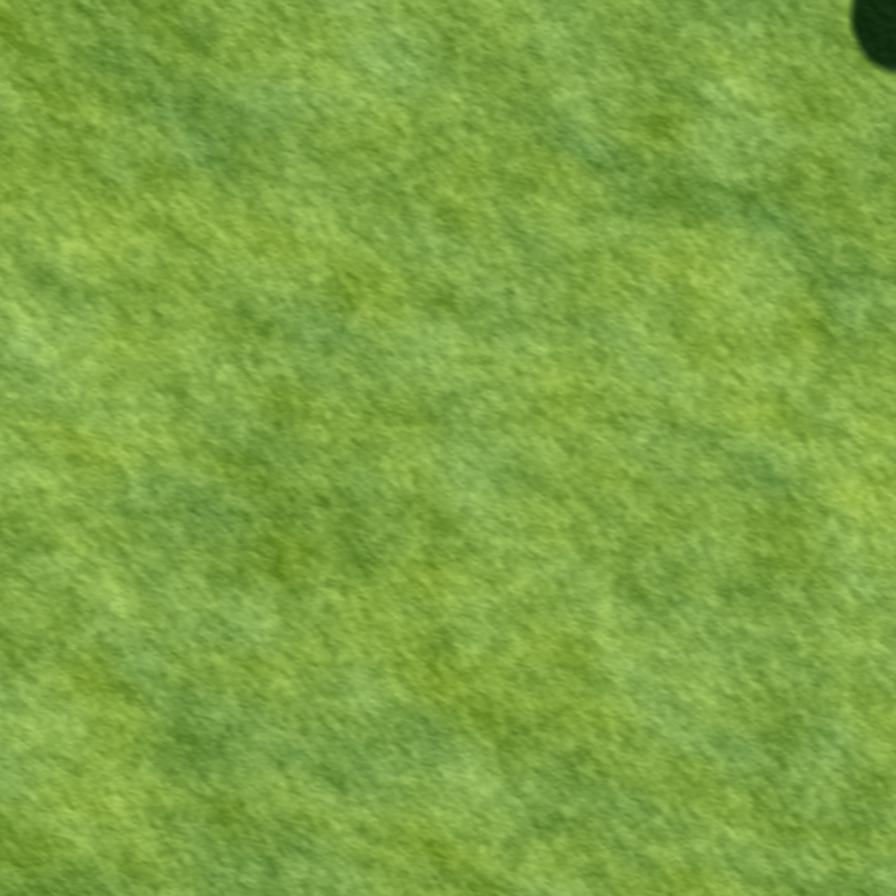
A WebGL 1 fragment shader for this texture:

```glsl
precision highp float;
uniform vec2 u_resolution;

float hash(vec2 p) {
  vec3 h = fract(vec3(p.xyx) * 0.1031);
  h += dot(h, h.yzx + 33.33);
  return fract((h.x + h.y) * h.z);
}

// Value noise centred on zero
float noise(vec2 p) {
  vec2 cell = floor(p);
  vec2 f = fract(p);
  f = f * f * (3.0 - 2.0 * f);
  float low = mix(hash(cell), hash(cell + vec2(1.0, 0.0)), f.x);
  float high = mix(hash(cell + vec2(0.0, 1.0)), hash(cell + 1.0), f.x);
  return mix(low, high, f.y) - 0.5;
}

vec2 rotate(vec2 p, float angle) {
  float c = cos(angle), s = sin(angle);
  return vec2(c * p.x + s * p.y, c * p.y - s * p.x);
}

// Octaves stretched along a slope falling to the right, each turned a little
float streaks(vec2 p, vec2 frequency) {
  float sum = 0.0;
  float weight = 1.0;
  for (int i = 0; i < 3; i++) {
    float turn = float(i);
    vec2 q = rotate(p, -0.5 + 0.28 * (turn - 1.0));
    sum += weight * noise(q * frequency + 37.0 + 19.0 * turn);
    frequency *= 1.6;
    weight *= 0.85;
  }
  return sum;
}

// Soft elliptical patch, 1 at its centre
float patchMask(vec2 p, vec2 centre, vec2 radius) {
  vec2 d = rotate(p - centre, -0.4) / radius;
  return exp(-dot(d, d));
}

void main() {
  vec2 p = gl_FragCoord.xy / min(u_resolution.x, u_resolution.y);
  vec2 warped = p + 0.03 * vec2(noise(p * 9.0 + 5.0), noise(p * 9.0 + 71.0));

  // Blades, tufts and broad swells of the lawn
  float blades = streaks(p, vec2(60.0, 125.0));
  float tufts = streaks(warped, vec2(11.0, 19.0));
  float swells = streaks(warped + 3.0, vec2(3.0, 5.0));
  float light = 0.105 * blades + 0.085 * tufts + 0.05 * swells;
  vec3 grass = vec3(0.495, 0.64, 0.262) + light * vec3(1.0, 0.95, 0.8);

  // Drift between yellow and cool green
  float coolness = streaks(warped + 8.0, vec2(8.0, 13.0));
  grass += coolness * vec3(-0.018, 0.0, 0.055);

  // Sparse darker, cooler patches
  float shade = 0.8 * patchMask(warped, vec2(0.85, 0.445), vec2(0.065, 0.04));
  shade += 0.65 * patchMask(warped, vec2(0.2, 0.42), vec2(0.07, 0.035));
  shade += 0.6 * patchMask(warped, vec2(0.74, 0.8), vec2(0.16, 0.025));
  shade += 0.4 * patchMask(warped, vec2(0.16, 0.92), vec2(0.16, 0.045));
  shade += 0.4 * patchMask(warped, vec2(0.23, 0.2), vec2(0.09, 0.04));
  shade *= 0.85 + 0.5 * tufts;
  grass -= shade * vec3(0.14, 0.115, 0.035);

  // Deep shadow cut by the upper right corner
  vec2 toShadow = (p - vec2(1.02, 0.99)) / vec2(0.07, 0.08);
  float edge = length(toShadow) + 0.12 * tufts;
  float shadow = 1.0 - smoothstep(0.9, 1.08, edge);
  grass = mix(grass, vec3(0.07, 0.18, 0.06) + 0.3 * light, shadow);

  gl_FragColor = vec4(clamp(grass, 0.0, 1.0), 1.0);
}
```
